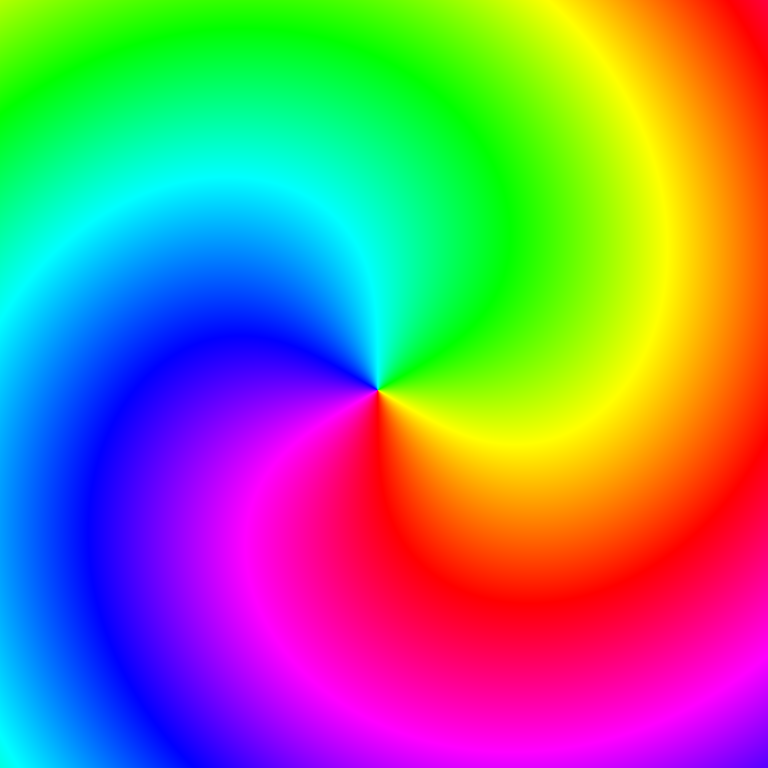
A WebGL 2 fragment shader for this background:

```glsl
#version 300 es
precision highp float;

uniform vec2 u_resolution;
out vec4 fragColor;

#define CENTER vec2(0.492, 0.492)
#define HUE_START 0.25      // turns added to the angle at the hub
#define TWIST 0.817         // outer twist, turns per canvas unit
#define TWIST_SOFTNESS 0.212 // squared radius where the twist sets in
#define SAMPLES 3

const float TAU = 6.2831853;

// Fully saturated colour for a hue in turns
vec3 hueColor(float hue) {
    vec3 channel = abs(fract(hue + vec3(0.0, 2.0, 1.0) / 3.0) * 6.0 - 3.0);
    return clamp(channel - 1.0, 0.0, 1.0);
}

// Colour wheel whose rays bend with distance from the hub
vec3 twistedWheel(vec2 p) {
    float r2 = dot(p, p);
    float turn = r2 > 0.0 ? atan(p.y, p.x) / TAU : 0.0;
    float twist = TWIST * r2 * sqrt(r2) / (r2 + TWIST_SOFTNESS);
    return hueColor(turn + HUE_START - twist);
}

void main() {
    float scale = min(u_resolution.x, u_resolution.y);
    vec2 hub = CENTER * u_resolution;

    // Average subsamples to smooth the tight hub
    vec3 color = vec3(0.0);
    for (int y = 0; y < SAMPLES; y++) {
        for (int x = 0; x < SAMPLES; x++) {
            vec2 offset = (vec2(x, y) + 0.5) / float(SAMPLES) - 0.5;
            color += twistedWheel((gl_FragCoord.xy + offset - hub) / scale);
        }
    }
    fragColor = vec4(color / float(SAMPLES * SAMPLES), 1.0);
}
```
